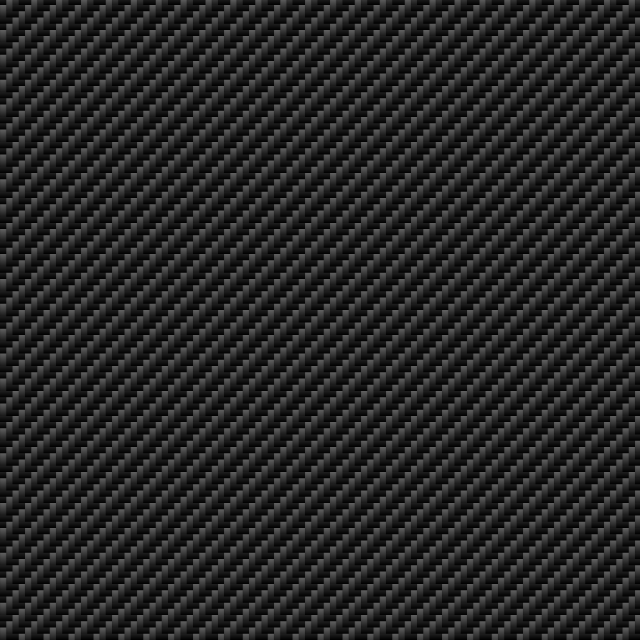
Reproduce this texture procedurally as a Shadertoy shader.

```glsl
// Carbon fibre twill: light upright tows crossing dark level tows in rising diagonals.

// Grey level of the weave at p, measured in tow widths.
float weave(vec2 p) {
    // Each column lifts the pattern by one row; a repeat is two rows over, two under.
    float lift = mod(p.y - floor(p.x), 4.0);
    float across = abs(fract(p.x) - 0.5) * 2.0;

    // Upright tow: bright at its top, fading down, with softly shaded sides.
    float upright = mix(0.10, 0.385, lift * 0.5) * (1.0 - 0.12 * pow(across, 4.0));

    // Level tow: one row high, nearly black along its lower edge.
    float level = mix(0.0, 0.12, fract(p.y));

    return lift < 2.0 ? upright : level;
}

void mainImage(out vec4 fragColor, in vec2 fragCoord) {
    // 25.7 repeats each way, four tows to each repeat.
    float tows = 4.0 * 25.7;

    // Average a 4 by 4 grid of samples to smooth the tow edges.
    float grey = 0.0;
    for (int i = 0; i < 16; i++) {
        vec2 offset = (vec2(i % 4, i / 4) + 0.5) / 4.0 - 0.5;
        vec2 uv = (fragCoord + offset) / iResolution.xy;
        grey += weave(uv * tows) / 16.0;
    }
    fragColor = vec4(vec3(grey), 1.0);
}
```
